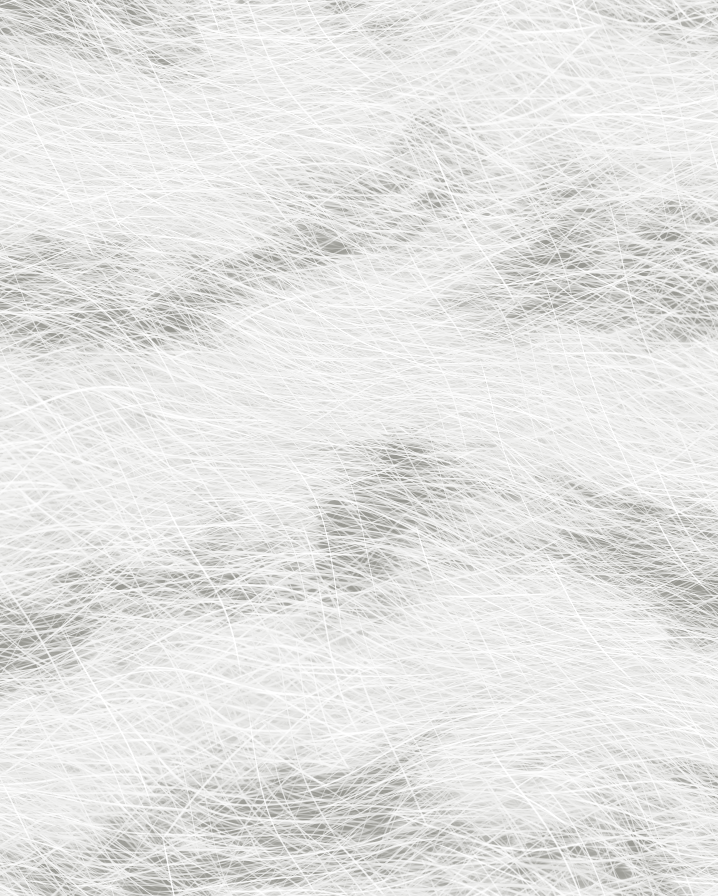
Give the GLSL for this texture, as a WebGL 1 fragment shader.

```glsl
precision highp float;
// Draws a tangled mat of fine white fibres with soft grey hollows.

uniform vec2 u_resolution;

const int LAYERS = 80;
const float TAU = 6.28318;
const float FIBRE_WIDTH = 0.0014;
const float FIBRE_OPACITY = 0.82;
const float HOLLOW_SHADE = 0.60;
const float WOOL_SHADE = 0.90;
const float BACK_SHADE = 0.81;
const float FRONT_SHADE = 0.985;

float hash(vec2 p) {
  vec3 q = fract(vec3(p.xyx) * vec3(0.1031, 0.1030, 0.0973));
  q += dot(q, q.yzx + 33.33);
  return fract((q.x + q.y) * q.z);
}

mat2 rotation(float angle) {
  float c = cos(angle), s = sin(angle);
  return mat2(c, -s, s, c);
}

// Layered, self-warping sines: irregular clumps stretched sideways.
float clumps(vec2 p) {
  vec2 q = p * vec2(9.0, 17.0);
  float sum = 0.0, amplitude = 0.5;
  for (int i = 0; i < 5; i++) {
    q += 0.7 * sin(q.yx * 0.8 + float(i) * 1.9);
    sum += amplitude * sin(q.x + 1.3) * sin(q.y + float(i));
    q = rotation(0.45) * q * 1.75;
    amplitude *= 0.72;
  }
  return sum;
}

// 0 in the hollows, 1 in the thick wavy tufts.
float woolDensity(vec2 p) {
  float wave = 0.035 * sin(p.x * 6.0 + 1.2) + 0.02 * sin(p.x * 13.0 + p.y * 9.0);
  float band = -cos(TAU * (p.y - 0.38 + wave) / 0.32);
  return smoothstep(-0.95, 0.6, 0.55 * band + 0.9 * clumps(p));
}

// Broad sweep shared by all fibres.
vec2 combed(vec2 p) {
  float sweep = 0.035 * sin(p.x * 5.0 + p.y * 6.0 + 0.6);
  return p + vec2(0.0, sweep + 0.012 * sin(p.x * 11.0 - p.y * 14.0));
}

// One curved strand per long cell; returns its coverage and its random tone.
vec2 strand(vec2 p, float seed, float density, float pixel) {
  float spread = hash(vec2(seed, 3.7)) * 2.0 - 1.0;
  float angle = spread * (0.45 + 0.9 * spread * spread);
  vec2 cellSize = vec2(mix(0.13, 0.32, hash(vec2(seed, 8.1))),
                       mix(0.015, 0.032, hash(vec2(seed, 5.3))));
  vec2 q = rotation(angle) * p + 7.0;
  float phase = seed * 2.4;
  q.y += 0.016 * sin(q.x * 9.0 + phase + q.y * 5.0);
  q.y += 0.005 * sin(q.x * 24.0 + phase * 1.7 + q.y * 13.0);

  float row = floor(q.y / cellSize.y);
  q.x += cellSize.x * hash(vec2(row, seed));
  vec2 id = vec2(floor(q.x / cellSize.x), row);
  vec2 local = fract(q / cellSize);
  vec2 key = id + seed * vec2(17.3, 9.1);
  float along = local.x * 2.0 - 1.0;
  float centre = 0.5 + 0.3 * (hash(key + 1.7) - 0.5)
               + 0.46 * (hash(key + 4.2) - 0.5) * along
               + 0.2 * (hash(key + 6.9) - 0.5) * along * along;
  float distanceToStrand = abs(local.y - centre) * cellSize.y;

  // Strands thinner than a pixel keep their total weight.
  float width = FIBRE_WIDTH * mix(0.6, 1.4, hash(key + 9.4));
  float halfWidth = 0.5 * max(width, pixel);
  float line = clamp((halfWidth + 0.5 * pixel - distanceToStrand) / pixel, 0.0, 1.0);
  line *= min(1.0, width / pixel);

  // Each layer gathers in its own tufts, so the direction changes locally.
  float tuft = sin(p.x * 10.0 + seed * 2.1) * sin(p.y * 16.0 + seed * 3.3);
  float share = mix(0.27, 0.95, density) + 0.25 * tuft;
  float rarity = hash(key + 12.6);
  float presence = smoothstep(rarity - 0.12, rarity + 0.12, share);
  float ends = 1.0 - smoothstep(0.7, 1.0, abs(along));
  return vec2(line * ends * presence, hash(key + 15.8));
}

// Greys turn very slightly warm as they darken.
vec3 woolColour(float shade) {
  float warmth = 0.06 * (1.0 - shade);
  return vec3(shade, shade, shade - warmth);
}

void main() {
  vec2 p = gl_FragCoord.xy / u_resolution.y;
  float pixel = 1.0 / u_resolution.y;
  float density = woolDensity(p);
  vec2 flow = combed(p);

  // Shadowed ground, then strands from back to front.
  float shade = mix(HOLLOW_SHADE, WOOL_SHADE, density);
  for (int i = 0; i < LAYERS; i++) {
    float depth = float(i) / float(LAYERS - 1);
    vec2 fibre = strand(flow, float(i) + 1.0, density, pixel);
    float tone = mix(BACK_SHADE, FRONT_SHADE, depth) + 0.09 * (fibre.y - 0.5);
    shade = mix(shade, tone, FIBRE_OPACITY * fibre.x);
  }
  gl_FragColor = vec4(woolColour(shade), 1.0);
}
```
